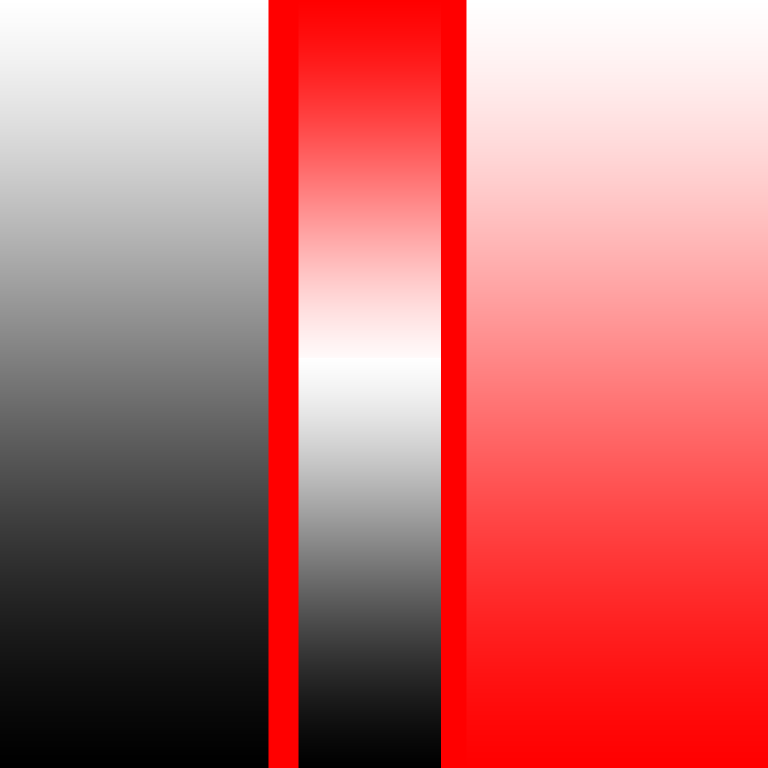
A WebGL 2 fragment shader for this background:

```glsl
#version 300 es
precision highp float;
// Vertical panels of black, white and red gradients split by two solid red bars.

uniform vec2 u_resolution;
out vec4 fragColor;

const vec3 WHITE = vec3(1.0);
const vec3 BLACK = vec3(0.0);
const vec3 RED = vec3(1.0, 0.0, 0.0);

// Ramp from 0 to 1 with softened ends; bias above 1 darkens it
float softRamp(float t, float bias) {
    t = pow(clamp(t, 0.0, 1.0), bias);
    return mix(t, smoothstep(0.0, 1.0, t), 0.5);
}

// Antialiased step, one pixel wide
float edge(float position, float x, float pixel) {
    return clamp((x - position) / pixel + 0.5, 0.0, 1.0);
}

void main() {
    vec2 uv = gl_FragCoord.xy / u_resolution;
    vec2 pixel = 1.0 / u_resolution;

    // Side panels fade to white at the top
    vec3 leftPanel = mix(BLACK, WHITE, softRamp(uv.y, 1.1));
    vec3 rightPanel = mix(RED, WHITE, softRamp(uv.y, 1.03));

    // Central panel: red to white above the seam, white to black below it
    float seam = 0.534;
    vec3 upper = mix(RED, WHITE, softRamp((1.0 - uv.y) / 0.485, 1.05));
    vec3 lower = mix(BLACK, WHITE, softRamp(uv.y / seam, 1.06));
    vec3 centre = mix(lower, upper, edge(seam, uv.y, pixel.y));

    // Panels and bars from left to right
    vec3 color = leftPanel;
    color = mix(color, RED, edge(0.3496, uv.x, pixel.x));
    color = mix(color, centre, edge(0.3887, uv.x, pixel.x));
    color = mix(color, RED, edge(0.5742, uv.x, pixel.x));
    color = mix(color, rightPanel, edge(0.6074, uv.x, pixel.x));

    fragColor = vec4(color, 1.0);
}
```
